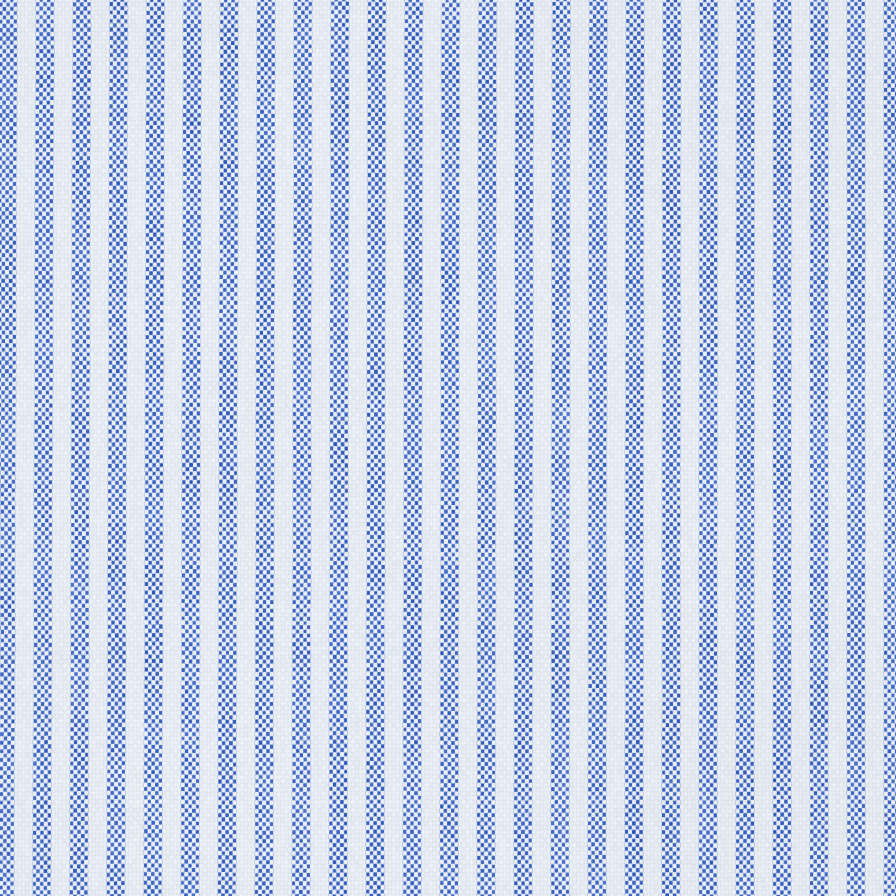
Write a WebGL 2 fragment shader that draws this texture.

```glsl
#version 300 es
precision highp float;
// Woven cotton with narrow vertical blue stripes on white.
uniform vec2 u_resolution;
out vec4 fragColor;

const float PI = 3.14159265;

float hash(vec2 p) {
    p = fract(p * vec2(0.1031, 0.1137));
    p += dot(p, p.yx + 33.33);
    return fract((p.x + p.y) * p.x * 47.0);
}

// Slow unevenness from layered sines, about -1 to 1
float drift(vec2 p) {
    return 0.5 * sin(p.x + 1.7 * sin(p.y * 0.6))
         + 0.3 * sin(p.y * 1.9 + p.x * 0.7)
         + 0.2 * sin(p.x * 3.1 - p.y * 2.3);
}

void main() {
    vec2 uv = gl_FragCoord.xy / u_resolution;

    // Stripe coordinate: whole numbers lie on stripe centres, slightly skewed
    float stripe = uv.x * 24.3 - 0.22 + 0.09 * (1.0 - uv.x) * (1.0 - uv.y);
    stripe += 0.008 * drift(uv * vec2(9.0, 31.0));

    // Ten warp threads per stripe repeat, crossed by the weft rows
    vec2 thread = vec2(stripe * 10.0, uv.y * 210.0);
    thread.y += 0.2 * drift(uv * vec2(24.0, 13.0));
    vec2 cell = floor(thread + 0.5);
    vec2 threadsPerPixel = vec2(243.0, 210.0) / u_resolution;
    float detail = 1.0 - smoothstep(0.6, 1.1, max(threadsPerPixel.x, threadsPerPixel.y));

    // Plain weave: positive where the weft passes over, negative where the warp does
    vec2 wave = cos(PI * thread);
    float weave = wave.x * wave.y;
    float jitter = (hash(cell) - 0.5) * 0.25 + (hash(vec2(cell.y, 7.0)) - 0.5) * 0.12;
    float warpOver = 1.0 - smoothstep(-0.7, 0.4, weave + jitter);
    warpOver = mix(0.39, warpOver, detail);

    // Five of the ten warp threads are dyed
    float fromCentre = abs(fract(stripe + 0.5) - 0.5) * 10.0;
    float soft = 0.2 + 0.5 * threadsPerPixel.x;
    float dyed = 1.0 - smoothstep(2.5 - soft, 2.5 + soft, fromCentre);

    // White yarn with rounded crowns and small shaded gaps
    vec2 gap = 1.0 - wave * wave;
    float shade = 0.05 * gap.x * gap.y + 0.025 * (hash(cell + 19.0) - 0.5);
    vec3 white = vec3(0.915, 0.935, 0.96) + 0.012 * weave;
    white -= shade * detail * vec3(1.0, 0.9, 0.7);

    // Blue yarn varies in depth from thread to thread
    float depth = 0.6 * hash(cell + 53.0) + 0.4 * hash(vec2(cell.x, 3.0));
    vec3 blue = mix(vec3(0.17, 0.34, 0.73), vec3(0.29, 0.44, 0.79), depth);
    blue += 0.03 * drift(uv * vec2(40.0, 27.0));

    vec3 color = mix(white, blue, dyed * warpOver);

    // Faint uneven light across the cloth
    color += 0.005 * drift(uv * 5.0) - 0.02 * dot(uv - 0.5, uv - 0.5);
    fragColor = vec4(color, 1.0);
}
```
